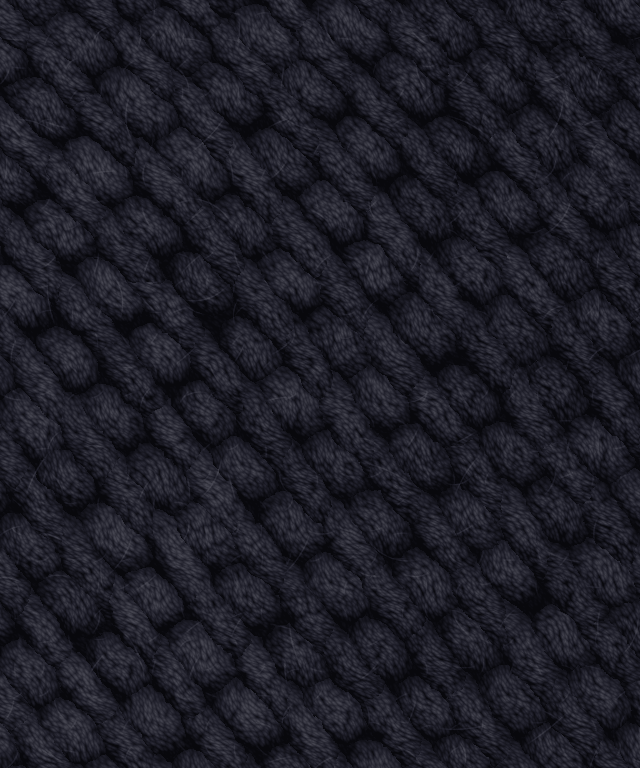
Reproduce this texture procedurally as a Shadertoy shader.

```glsl
const vec3 SHADOW = vec3(0.030, 0.030, 0.048);
const vec3 NAVY = vec3(0.122, 0.122, 0.166);
const vec3 SHEEN = vec3(0.270, 0.270, 0.312);
// Columns of the matrix: step to the next column, step to the next stitch
const mat2 LATTICE = mat2(0.1146, 0.008, 0.0573, -0.0768);
const vec2 ANCHOR = vec2(0.436, 0.557);
const float BEAD_ANGLE = -0.78;
const float RIB_ANGLE = -0.98;

float hash(vec2 p) {
    return fract(sin(dot(p, vec2(127.1, 311.7))) * 43758.5);
}

vec2 hash2(vec2 p) {
    return vec2(hash(p), hash(p + 19.7));
}

mat2 rotation(float angle) {
    float c = cos(angle), s = sin(angle);
    return mat2(c, -s, s, c);
}

// Distance to the nearest scattered point
float cellular(vec2 p) {
    vec2 cell = floor(p);
    float nearest = 2.0;
    for (int y = -1; y <= 1; y++)
    for (int x = -1; x <= 1; x++) {
        vec2 id = cell + vec2(x, y);
        nearest = min(nearest, length(id + hash2(id) - p));
    }
    return nearest;
}

float layeredSines(vec2 p) {
    float sum = 0.0, gain = 0.5;
    for (int i = 0; i < 4; i++) {
        sum += gain * sin(p.x + 1.7 * sin(p.y)) * cos(p.y - 0.6 * p.x);
        p = rotation(0.9) * p * 1.9 + 2.3;
        gain *= 0.55;
    }
    return sum;
}

// Rounded yarn lobe: height in x, position along and across it in yz
vec3 lobe(vec2 offset, vec2 halfSize, float angle, float power) {
    vec2 local = rotation(angle) * offset;
    vec2 q = pow(abs(local / halfSize), vec2(power));
    return vec3(max(0.0, 1.0 - q.x - q.y), local);
}

// Matted wool fibres running along a lobe
float fibres(vec2 local, float seed, float twist) {
    float across = local.y + twist * local.x + 0.004 * sin(local.x * 70.0 + seed * 6.0);
    vec2 q = vec2(local.x, across);
    float coarse = cellular(q * vec2(45.0, 140.0) + seed * 40.0);
    float fine = cellular(q * vec2(120.0, 250.0) + seed * 70.0);
    return 0.4 * coarse + 0.6 * fine - 0.45;
}

// Height with overlap bias in x, shade in y
vec2 stitch(vec2 uv, vec2 id, bool isRib) {
    vec2 seed = id + (isRib ? 53.0 : 7.0);
    vec2 jitter = (hash2(seed) - 0.5) * vec2(0.10, 0.16);
    vec2 halfSize = isRib ? vec2(0.086, 0.027) : vec2(0.051, 0.033);
    halfSize *= 0.92 + 0.16 * hash(seed + 3.1);
    float angle = (isRib ? RIB_ANGLE : BEAD_ANGLE) + 0.16 * (hash(seed + 5.3) - 0.5);
    vec3 body = lobe(LATTICE * (uv - id - jitter), halfSize, angle, isRib ? 2.0 : 2.4);
    vec2 slope = body.yz / halfSize;
    float shade = 0.49 * body.x - 0.05 * slope.x + 0.15 * slope.y + 0.03;
    shade *= 0.86 + 0.28 * hash(seed + 8.9);
    float overlap = isRib ? 0.08 + 0.14 * slope.x : 0.04;
    return vec2(body.x + overlap * smoothstep(0.0, 0.3, body.x), shade);
}

// One loose curved hair in each occupied grid cell
float looseHair(vec2 p, float scale, float density) {
    vec2 q = p * scale, id = floor(q);
    vec2 local = fract(q) - 0.5 - 0.2 * (hash2(id) - 0.5);
    local = rotation(6.28 * hash(id + 4.0)) * local;
    float curve = local.y - (hash(id + 9.0) - 0.5) * 2.0 * local.x * local.x;
    float line = 1.0 - smoothstep(0.0002, 0.0017, abs(curve) / scale);
    float ends = 1.0 - smoothstep(0.1, 0.36, abs(local.x));
    return line * ends * step(hash(id + 2.0), density);
}

void mainImage(out vec4 fragColor, in vec2 fragCoord) {
    vec2 p = fragCoord / iResolution.y;

    // Slightly fuzzy, bent cloth coordinates
    vec2 fuzzy = p + 0.005 * vec2(layeredSines(p * 100.0), layeredSines(p * 100.0 + 8.0));
    vec2 uv = inverse(LATTICE) * (fuzzy - ANCHOR);
    vec2 upperLeft = min(uv, 0.0);
    uv.x += 0.02 * upperLeft.x * upperLeft.y + 0.012 * upperLeft.y * upperLeft.y;

    // Keep the topmost of the surrounding beads and rib strands
    vec2 top = vec2(0.0);
    vec3 owner = vec3(0.0);
    for (int y = -1; y <= 1; y++)
    for (int x = -1; x <= 1; x++)
    for (int kind = 0; kind < 2; kind++) {
        bool isRib = kind == 1;
        vec2 id = floor(uv + 0.5) + vec2(x, y) + (isRib ? vec2(0.5, 0.3) : vec2(0.0));
        vec2 candidate = stitch(uv, id, isRib);
        if (candidate.x > top.x) {
            top = candidate;
            owner = vec3(id, float(kind));
        }
    }

    // Wool grain follows the strand that owns this point
    vec2 local = rotation(mix(BEAD_ANGLE, RIB_ANGLE, owner.z)) * (p - ANCHOR - LATTICE * owner.xy);
    float grain = fibres(local, hash(owner.xy), mix(0.12, -0.3, owner.z));
    float tone = 1.06 - 0.16 * smoothstep(0.2, 0.75, p.x) + 0.08 * layeredSines(p * 5.0);
    float shade = top.y * tone - grain * (0.3 + 0.85 * top.x) + 0.04 * layeredSines(p * 90.0);
    shade += 0.28 * looseHair(p, 9.0, 0.4) + 0.26 * looseHair(p + 0.37, 17.0, 0.5);
    shade += 0.2 * looseHair(p + 0.71, 28.0, 0.6);

    vec3 color = mix(SHADOW, NAVY, clamp(shade / 0.4, 0.0, 1.0));
    color = mix(color, SHEEN, clamp((shade - 0.4) / 0.55, 0.0, 1.0));
    fragColor = vec4(color, 1.0);
}
```
